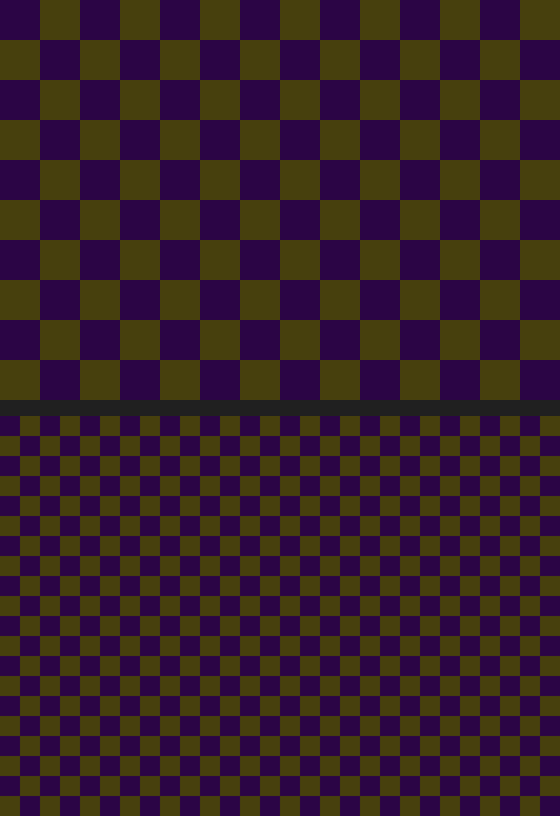
Top: one tile. Bottom: repeated 2 by 2.
Write a WebGL 2 fragment shader that draws this pattern.

```glsl
#version 300 es
precision highp float;
// Two-colour checkerboard of flat olive and deep purple squares, 14 across
// and 10 down. Each axis gives a square wave of +1 and -1 with softened
// edges; the product of the two waves selects the colour.

uniform vec2 u_resolution;
out vec4 fragColor;

// Square wave of period 2, with each jump softened over one pixel.
vec2 squareWave(vec2 p, vec2 pixel) {
    vec2 edgeDistance = 0.5 - abs(mod(p + 0.5, 2.0) - 1.0);
    return clamp(2.0 * edgeDistance / pixel, -1.0, 1.0);
}

void main() {
    // Even cell counts on both axes keep the tiling seamless.
    vec2 cells = vec2(14.0, 10.0);
    vec2 pixel = cells / u_resolution;
    vec2 wave = squareWave(gl_FragCoord.xy * pixel, pixel);

    // The lower left cell is olive.
    vec3 olive = vec3(0.28, 0.25, 0.05);
    vec3 purple = vec3(0.17, 0.02, 0.27);
    float oliveShare = 0.5 + 0.5 * wave.x * wave.y;
    fragColor = vec4(mix(purple, olive, oliveShare), 1.0);
}
```
